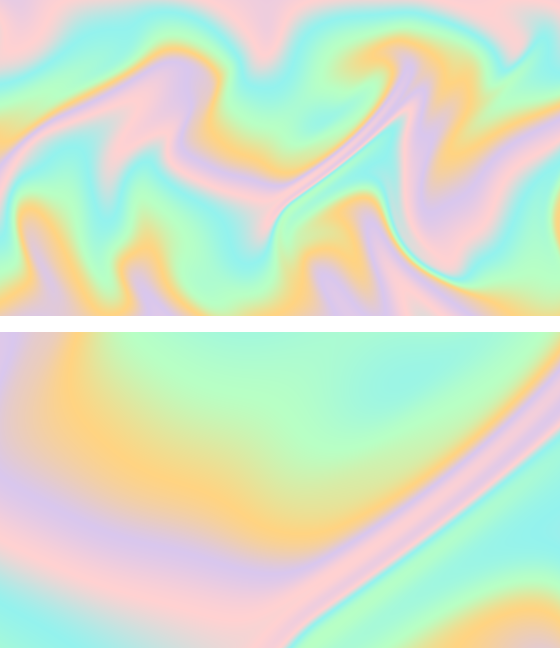
Top, the full canvas; bottom, a detail of the centre.
This background is drawn by a Shadertoy shader. Its source:

```glsl
// Pastel holographic foil: horizontal colour bands smeared into soft liquid folds.

#define BAND_PERIOD 0.57   // height of one full colour cycle
#define FOLD_LAYERS 3      // number of shear pairs
#define LIFT 0.165         // vertical smear of the first layer
#define BEND 0.19          // sideways smear of the first layer
#define LIFT_FREQ 7.6      // plumes across the canvas
#define BEND_FREQ 5.2      // curls up the canvas
#define PLUME_X 0.45       // centre of the main rising plume
#define TILT 0.55          // turn of the shear axes between layers
#define CALM 0.50          // smear left in the quiet zones
#define PLATEAU 0.45       // how flat each colour band is

// Cyclic palette, linear blends with slightly flattened stops.
vec3 foilColour(float phase) {
    vec3 stops[5] = vec3[5](
        vec3(1.00, 0.82, 0.82),   // pink
        vec3(0.58, 0.95, 0.93),   // cyan
        vec3(0.72, 1.00, 0.77),   // mint
        vec3(1.00, 0.83, 0.51),   // apricot
        vec3(0.85, 0.78, 0.93));  // lavender
    float t = fract(phase) * 5.0;
    int k = int(min(floor(t), 4.0));
    float f = t - float(k);
    f = mix(f, smoothstep(0.0, 1.0, f), PLATEAU);
    return mix(stops[k], stops[(k + 1) % 5], f);
}

// Smear strength: small patches of calm, fading towards the top and bottom rims.
float smearStrength(vec2 p) {
    float patches = 0.5 + 0.5 * sin(7.3 * p.x + 1.6 * sin(4.3 * p.y) - 1.9);
    float rims = smoothstep(-0.12, 0.24, 1.0 - p.y) * smoothstep(-0.35, 0.18, p.y);
    return mix(CALM, 1.0, smoothstep(0.0, 0.6, patches)) * rims;
}

// Alternating sine shears on tilted axes stretch the plane into folds and filaments.
vec2 smear(vec2 p) {
    float strength = smearStrength(p);
    vec2 q = p - vec2(PLUME_X, 0.0);
    for (int i = 0; i < FOLD_LAYERS; i++) {
        float layer = float(i);
        float scale = 1.0 + 0.5 * layer;
        float angle = TILT * sin(2.1 * layer);
        vec2 along = vec2(cos(angle), sin(angle));
        vec2 across = vec2(-along.y, along.x);

        float curl = BEND_FREQ * scale * dot(q, across) + 1.7 * layer;
        curl += 0.9 * sin(2.7 * q.x + layer);
        q += along * strength * BEND / scale * sin(curl);

        float plume = LIFT_FREQ * scale * dot(q, along) + 2.4 * layer;
        plume += 0.8 * sin(2.9 * q.y + layer);
        q -= across * strength * LIFT / scale * cos(plume);
    }
    return q;
}

void mainImage(out vec4 fragColor, in vec2 fragCoord) {
    // Average a 2x2 grid to keep the thinnest filaments smooth.
    vec3 colour = vec3(0.0);
    for (int s = 0; s < 4; s++) {
        vec2 offset = vec2(s % 2, s / 2) * 0.5 - 0.25;
        vec2 p = (fragCoord + offset) / iResolution.y;
        colour += foilColour((1.0 - smear(p).y) / BAND_PERIOD);
    }
    fragColor = vec4(colour * 0.25, 1.0);
}
```
